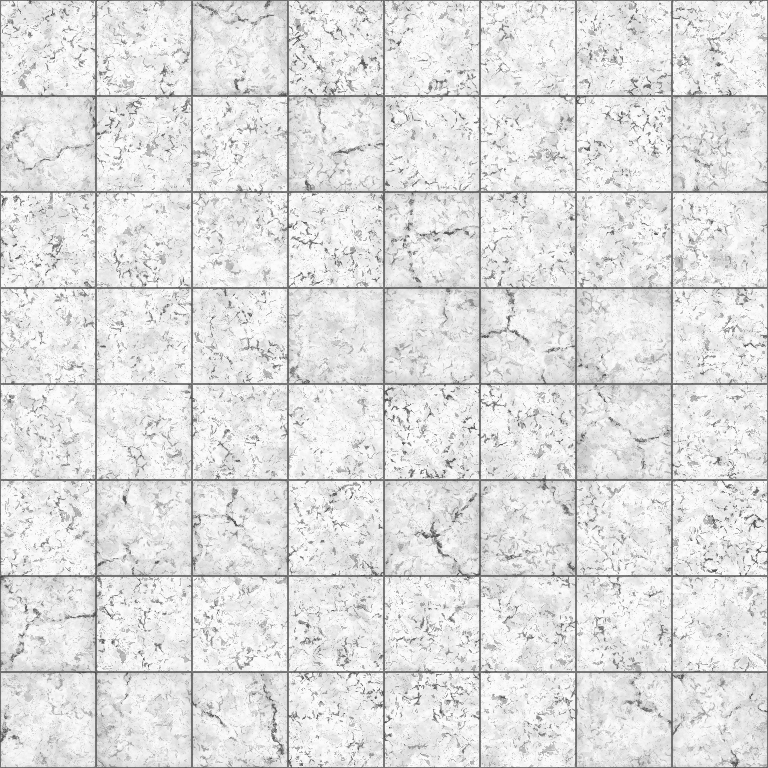
Write a Shadertoy shader that draws this texture.

```glsl
// White marble tiles in a square grid with thin dark grout lines.
// Each tile samples its own patch of warped noise (clouds, flecks) and of
// Voronoi borders (a fine broken web, plus rough cracks on some tiles).

#define TILES 8.0            // repeats across and down
#define GROUT_HALF 0.0008    // half line width, in canvas units
#define GROUT_TONE 0.25
#define MARBLE_TONE 0.98
#define CLOUD_DEPTH 0.07
#define WEB_SCALE 9.5        // web cells per tile
#define WEB_DEPTH 0.52
#define FLECK_DEPTH 0.26
#define CRACK_SCALE 1.1      // crack cells per tile
#define CRACK_SHARE 0.32     // share of cracked tiles
#define EDGE_SHADE 0.13

float hash(vec2 p) {
    return fract(sin(dot(p, vec2(127.1, 311.7))) * 43758.5453);
}

vec2 hash2(vec2 p) {
    return vec2(hash(p), hash(p + vec2(41.3, 17.9)));
}

float noise(vec2 p) {
    vec2 i = floor(p), f = fract(p);
    f = f * f * (3.0 - 2.0 * f);
    float low = mix(hash(i), hash(i + vec2(1, 0)), f.x);
    float high = mix(hash(i + vec2(0, 1)), hash(i + vec2(1, 1)), f.x);
    return mix(low, high, f.y);
}

// Rotated octaves, normalised to 0..1
float fbm(vec2 p) {
    float sum = 0.0, amp = 0.5;
    for (int i = 0; i < 5; i++) {
        sum += amp * noise(p);
        p = mat2(1.6, 1.2, -1.2, 1.6) * p + 7.3;
        amp *= 0.55;
    }
    return sum / 1.055;
}

// Distance to the nearest Voronoi border, in cell units
float cellBorder(vec2 p) {
    vec2 cell = floor(p), f = fract(p), nearest = vec2(0), home = vec2(0);
    float best = 9.0;
    for (int y = -1; y <= 1; y++)
    for (int x = -1; x <= 1; x++) {
        vec2 g = vec2(x, y);
        vec2 r = g + hash2(cell + g) - f;
        if (dot(r, r) < best) { best = dot(r, r); nearest = r; home = g; }
    }
    float border = 9.0;
    for (int y = -2; y <= 2; y++)
    for (int x = -2; x <= 2; x++) {
        vec2 g = home + vec2(x, y);
        vec2 r = g + hash2(cell + g) - f;
        vec2 gap = r - nearest;
        if (dot(gap, gap) > 1e-5)
            border = min(border, dot(0.5 * (r + nearest), normalize(gap)));
    }
    return border;
}

float marble(vec2 p, vec2 tile, float edge) {
    vec2 pick = hash2(tile + 3.7);
    float cracked = step(hash(tile + 9.1), CRACK_SHARE);
    float busy = mix(0.75, 1.1, pick.x) * mix(1.0, 0.55, cracked);
    vec2 q = p + 23.0 * hash2(tile + 0.5);
    vec2 bend = vec2(fbm(q * 8.0), fbm(q * 8.0 + 31.7)) - 0.5;
    vec2 w = q + 0.17 * bend;

    // Soft clouds, pale patches, hairlines and grain
    float cloud = fbm(w * 6.0);
    float hair = abs(fbm(w * 9.0 + 87.0) - 0.5);
    float tone = MARBLE_TONE - CLOUD_DEPTH * smoothstep(0.4, 0.72, cloud);
    tone -= 0.015 * cracked + 0.06 * smoothstep(0.60, 0.64, fbm(w * 8.0 + 53.0));
    tone -= 0.09 * (1.0 - smoothstep(0.0, 0.018, hair));
    tone += 0.11 * (fbm(q * 32.0) - 0.5);

    // Fine web, broken into short strokes of uneven width
    float patchy = smoothstep(0.4, 0.8, noise(q * 6.0 + 11.0));
    float ragged = fbm(q * 24.0 + 5.0);
    float width = mix(0.05, 0.16, patchy) * (0.4 + 1.2 * ragged);
    float web = 1.0 - smoothstep(0.0, width, cellBorder(w * WEB_SCALE));
    float broken = smoothstep(0.4, 0.62, ragged);
    tone -= busy * WEB_DEPTH * web * broken * (0.25 + 0.75 * patchy);

    // Scattered mineral flecks, a few large and many small
    float large = smoothstep(0.69, 0.74, fbm(w * 12.0 + 71.0));
    float small = smoothstep(0.66, 0.76, fbm(w * 26.0 + 29.0));
    tone -= busy * FLECK_DEPTH * max(large * (0.5 + ragged), small);

    // Crumbling cracks: a speckled grey band with a dark ragged core
    float d = cellBorder((q + 0.22 * bend) * CRACK_SCALE) + 0.03 * (ragged - 0.5);
    float fade = smoothstep(0.35, 0.55, noise(q * 2.2 + 43.0));
    float band = 1.0 - smoothstep(0.012, 0.036, d);
    float core = 1.0 - smoothstep(0.0, 0.014, abs(d - 0.012));
    tone -= cracked * fade * (band * (0.08 + 0.2 * broken) + 0.2 * core * broken);

    // Shading near the tile rim
    float rim = exp(-edge * 17.0) * mix(0.25 * pick.y, 0.6 + 0.4 * pick.y, cracked);
    return clamp(tone - EDGE_SHADE * rim, 0.35, 0.985);
}

void mainImage(out vec4 fragColor, in vec2 fragCoord) {
    vec2 uv = fragCoord / iResolution.xy;
    vec2 tile = floor(uv * TILES), p = fract(uv * TILES);
    vec2 toEdge = min(p, 1.0 - p);
    float edge = min(toEdge.x, toEdge.y);
    float tone = marble(p, tile, edge);

    // Grout line, smoothed over one pixel
    float soft = 0.5 / min(iResolution.x, iResolution.y);
    float grout = 1.0 - smoothstep(GROUT_HALF - soft, GROUT_HALF + soft, edge / TILES);
    fragColor = vec4(vec3(mix(tone, GROUT_TONE, grout)), 1.0);
}
```
